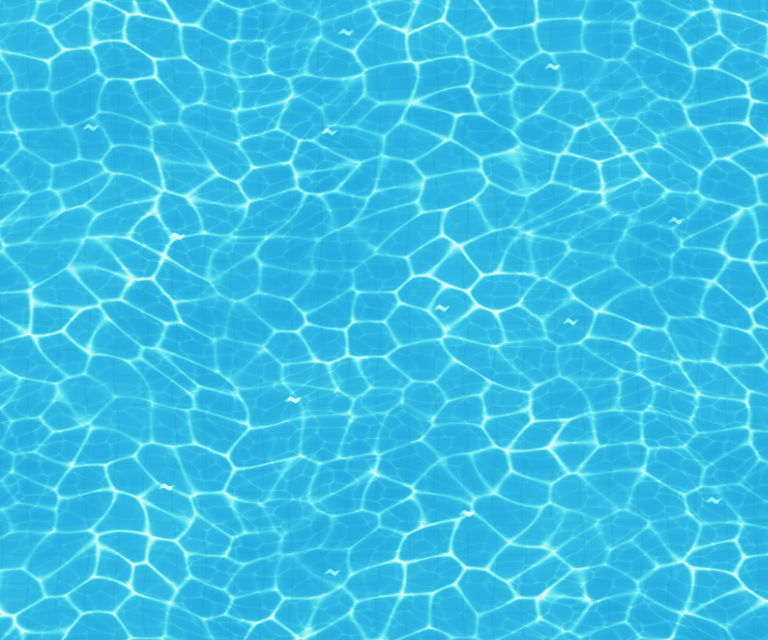
A Shadertoy shader for this texture:

```glsl
vec2 hash2(vec2 cell) {
    vec2 k = vec2(dot(cell, vec2(127.1, 311.7)), dot(cell, vec2(269.5, 183.3)));
    return fract(sin(k) * 43758.5);
}

// Layered sines with turning directions, from 0 to 1
float swell(vec2 p) {
    float sum = 0.0;
    for (int i = 0; i < 5; i++) {
        float n = float(i);
        vec2 dir = vec2(cos(n * 2.4), sin(n * 2.4));
        sum += sin(dot(p, dir) * (1.0 + 0.3 * n) + n * 1.7 + 0.6 * sum);
    }
    return clamp(0.5 + sum / 6.0, 0.0, 1.0);
}

// Bends the plane so that straight cell borders become curved
vec2 ripple(vec2 p, float amount) {
    float freq = 0.6;
    for (int i = 0; i < 4; i++) {
        p += amount / freq * sin(p.yx * freq + vec2(1.3, 4.1) * float(i + 1));
        freq *= 1.75;
    }
    return p;
}

// Distances to the three nearest cell points, in rising order
vec3 cellDistances(vec2 p) {
    vec2 home = floor(p);
    vec3 d = vec3(9.0);
    for (int y = -1; y <= 1; y++)
    for (int x = -1; x <= 1; x++) {
        vec2 cell = home + vec2(x, y);
        float r = length(cell + 0.08 + 0.84 * hash2(cell) - p);
        if (r < d.x) d = vec3(r, d.xy);
        else if (r < d.y) d = vec3(d.x, r, d.y);
        else d.z = min(d.z, r);
    }
    return d;
}

// Focused light: soft halo, sharp line and flare at the joints
float caustic(vec2 p, float width, float strength) {
    vec3 d = cellDistances(p);
    float border = d.y - d.x;
    float halo = exp(-5.0 * border);
    float joint = exp(-6.0 * (d.z - d.x));
    float line = smoothstep(width * (1.0 + joint), 0.0, border);
    return 1.1 * halo + line * (strength + 2.0 * joint);
}

// Sparse flat reflections of the sky
float glints(vec2 p, vec2 grid, float share) {
    vec2 cell = floor(p * grid);
    vec2 seed = hash2(cell + 37.0);
    vec2 offset = (fract(p * grid) - 0.25 - 0.5 * seed) / grid;
    offset.y += 0.002 * sin(offset.x * 400.0);
    float shape = length(offset / vec2(0.013, 0.0042));
    return smoothstep(1.2, 0.5, shape) * step(hash2(cell + 91.0).x, share);
}

// Thin joints between the floor tiles, seen through the waves
float tileJoints(vec2 p, float count, float width) {
    vec2 toLine = 0.5 - abs(fract(p * count) - 0.5);
    vec2 line = smoothstep(vec2(width), vec2(0.0), toLine);
    return max(line.x, 0.6 * line.y);
}

// Colour for a light level from 0 (deep) to 5 (glare)
vec3 waterColour(float level) {
    vec3 ramp[6] = vec3[6](
        vec3(0.16, 0.69, 0.88), vec3(0.21, 0.75, 0.90),
        vec3(0.28, 0.82, 0.92), vec3(0.40, 0.90, 0.94),
        vec3(0.63, 0.95, 0.95), vec3(0.85, 0.97, 0.97));
    level = clamp(level, -0.6, 5.0);
    int i = int(clamp(floor(level), 0.0, 4.0));
    return mix(ramp[i], ramp[i + 1], level - float(i));
}

void mainImage(out vec4 fragColor, in vec2 fragCoord) {
    vec2 p = fragCoord / iResolution.y;
    vec2 coarse = ripple(p * vec2(14.0, 20.0), 0.2);
    vec2 fine = ripple(p * vec2(25.0, 42.0) + 0.12 * p.yx + 7.3, 0.27);

    // Main net, with bright and faint stretches
    float patches = swell(coarse * 0.9 + 5.0);
    float level = -0.15 + caustic(coarse, 0.14, mix(0.1, 2.3, patches));

    // Weaker net and streaks inside the cells
    float calm = swell(p * 11.0);
    level += caustic(fine, 0.16, 0.25) * mix(0.65, 0.2, calm);
    level += 0.7 * (swell(coarse * 0.7) - 0.3);
    level += 0.3 * (swell(fine * vec2(1.1, 2.3)) - 0.5);
    level += 3.5 * glints(p, vec2(5.0, 7.0), 0.3);

    // Tiles below the surface
    vec2 floorPos = p + 0.004 * sin(coarse.yx * 1.8);
    float joints = tileJoints(floorPos, 22.0, 0.06);
    vec3 colour = waterColour(level);
    colour = mix(colour, vec3(0.16, 0.62, 0.74), 0.28 * joints * smoothstep(2.5, 0.5, level));
    fragColor = vec4(colour, 1.0);
}
```
